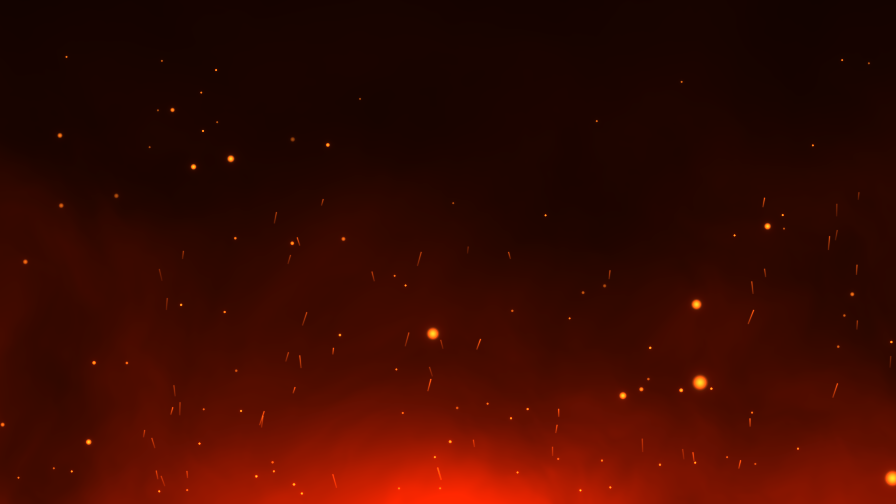
Give the GLSL for this background, as a Shadertoy shader.

```glsl
float hash21(vec2 p) {
    vec3 q = fract(p.xyx * 0.1031);
    q += dot(q, q.yzx + 33.33);
    return fract((q.x + q.y) * q.z);
}

vec3 hash13(float n) {
    vec3 q = fract(n * vec3(0.1031, 0.1030, 0.0973));
    q += dot(q, q.yzx + 33.33);
    return fract((q.xxy + q.yzz) * q.zyx);
}

float valueNoise(vec2 p) {
    vec2 cell = floor(p), f = fract(p);
    f = f * f * (3.0 - 2.0 * f);
    vec2 e = vec2(0.0, 1.0);
    return mix(mix(hash21(cell), hash21(cell + e.yx), f.x),
               mix(hash21(cell + e.xy), hash21(cell + e.yy), f.x), f.y);
}

float fbm(vec2 p) {
    float sum = 0.0, amp = 0.5;
    for (int i = 0; i < 5; i++) {
        sum += amp * valueNoise(p);
        p = mat2(1.6, 1.2, -1.2, 1.6) * p + 7.3;
        amp *= 0.5;
    }
    return sum;
}

// Soft elliptical patch, 1 at its centre
float puff(vec2 p, vec2 center, vec2 size) {
    vec2 d = (p - center) / size;
    return exp(-dot(d, d));
}

// Glowing disc: yellow core, orange rim, faint red halo
vec3 ember(vec2 p, vec2 center, float radius) {
    float d = length(p - center) / radius;
    float disc = 1.0 - smoothstep(0.45, 1.15, d);
    float core = exp(-d * d * 2.2);
    return disc * vec3(0.85, 0.2, 0.01) + core * vec3(0.3, 0.6, 0.16)
         + exp(-d * 1.3) * vec3(0.3, 0.03, 0.0);
}

// Thin line with fading ends
float streak(vec2 p, vec2 center, vec2 halfSpan) {
    vec2 q = p - center;
    float t = clamp(dot(q, halfSpan) / dot(halfSpan, halfSpan), -1.0, 1.0);
    float d = length(q - halfSpan * t);
    return exp(-d * d / 2.2e-6) * (0.7 + 0.3 * t);
}

void mainImage(out vec4 fragColor, in vec2 fragCoord) {
    vec2 p = fragCoord / iResolution.y;
    float width = iResolution.x / iResolution.y;

    // Rising heat, brightest at the bottom just right of the middle
    float smoke = fbm(p * 3.2 + 1.5 * fbm(p * 2.0 + 4.0));
    float heat = 0.10 + 0.28 * exp(-2.9 * p.y) - 0.035 * p.y;
    heat += 0.16 * puff(p, vec2(0.90, 0.02), vec2(0.65, 0.20));
    heat += 0.36 * puff(p, vec2(0.95, -0.03), vec2(0.34, 0.12));

    // Smoke banks and the dark gap between them
    heat += 0.05 * puff(p, vec2(0.75, 0.45), vec2(0.20, 0.16));
    heat += 0.07 * puff(p, vec2(1.39, 0.37), vec2(0.13, 0.10));
    heat += 0.04 * puff(p, vec2(0.08, 0.55), vec2(0.35, 0.15));
    heat += 0.04 * puff(p, vec2(1.62, 0.58), vec2(0.25, 0.14));
    heat -= 0.04 * puff(p, vec2(1.10, 0.52), vec2(0.22, 0.16));
    heat *= mix(1.0, 0.45 + 1.15 * smoke, 1.0 - 0.6 * smoothstep(0.5, 1.0, p.y));
    vec3 color = heat * vec3(1.0, 0.155, 0.005);

    // Scattered small embers
    for (int i = 0; i < 85; i++) {
        vec3 h = hash13(float(i) + 11.0);
        vec2 center = vec2(h.x * width, 0.02 + 0.88 * pow(h.y, 1.5));
        float size = 0.0026 + 0.0034 * pow(h.z, 5.0);
        color += ember(p, center, size) * (0.35 + 0.6 * fract(h.z * 17.0));
    }

    // Fine sparks drifting upwards
    for (int i = 0; i < 55; i++) {
        vec3 h = hash13(float(i) + 307.0);
        vec2 center = vec2(mix(0.12, 1.0, h.x) * width, 0.04 + 0.58 * h.y);
        vec2 halfSpan = vec2(0.8 * (h.z - 0.5), 1.0) * mix(0.005, 0.013, fract(h.z * 13.0));
        float glow = streak(p, center, halfSpan) * (0.3 + 0.6 * fract(h.z * 29.0));
        color += glow * vec3(0.9, 0.36, 0.07);
    }

    // Large near embers
    color += ember(p, vec2(0.859, 0.338), 0.0125);
    color += ember(p, vec2(1.389, 0.241), 0.0155);
    color += ember(p, vec2(1.382, 0.396), 0.0105);
    color += ember(p, vec2(1.771, 0.051), 0.0155);
    color += ember(p, vec2(0.458, 0.685), 0.0075);
    color += ember(p, vec2(0.384, 0.669), 0.0060);
    color += ember(p, vec2(1.523, 0.551), 0.0070);
    color += ember(p, vec2(1.236, 0.215), 0.0075);
    color += ember(p, vec2(0.176, 0.123), 0.0060);

    fragColor = vec4(clamp(color, 0.0, 1.0), 1.0);
}
```
